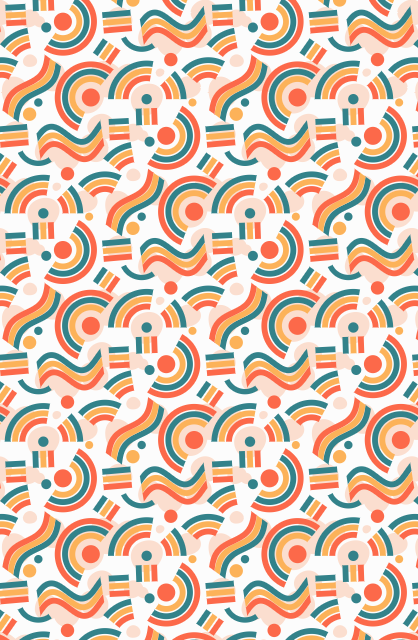
Write a Shadertoy shader that draws this pattern.

```glsl
// Half-drop repeat of striped arcs, waves, bars and dots over soft pink blobs.

const vec3 TEAL = vec3(0.20, 0.51, 0.54);
const vec3 RED = vec3(0.99, 0.41, 0.29);
const vec3 YELLOW = vec3(0.99, 0.70, 0.35);
const vec3 PINK = vec3(0.985, 0.87, 0.81);

vec2 pos;      // canvas position, 768 units tall, y down
float pixel;   // size of one pixel in those units
vec3 ink;      // colour painted so far

// Offset from the nearest copy of a motif on the half-drop lattice, y up
vec2 around(float x, float y) {
    vec2 d = pos - vec2(x, y);
    float row = round(d.y / 137.0);
    d -= row * vec2(124.0, 137.0);
    d.x -= 248.0 * round(d.x / 248.0);
    return vec2(d.x, -d.y);
}

// Brings the direction at the given angle onto the x axis
vec2 turn(vec2 q, float degrees_) {
    float a = radians(degrees_), c = cos(a), s = sin(a);
    return vec2(c * q.x + s * q.y, c * q.y - s * q.x);
}

void paint(float dist, vec3 colour) {
    ink = mix(ink, colour, clamp(0.5 - dist / pixel, 0.0, 1.0));
}

void dot_(vec2 q, float radius, vec3 colour) {
    paint(length(q) - radius, colour);
}

// Three parallel stripes, first colour on the positive side
void stripes(float across, float gap, float steepness, float ends, vec3 a, vec3 b, vec3 c) {
    for (int i = -1; i <= 1; i++) {
        float dist = abs(across - float(i) * gap) / steepness - 3.5;
        paint(max(dist, ends), i > 0 ? a : i == 0 ? b : c);
    }
}

// Distance past the ends of a sector between two angles
float sector(vec2 q, float from, float to) {
    q = turn(q, 0.5 * (from + to));
    float h = radians(0.5 * (to - from));
    return abs(q.y) * cos(h) - q.x * sin(h);
}

void rainbow(vec2 q, float radius, float from, float to, vec3 a, vec3 b, vec3 c) {
    stripes(length(q) - radius, 8.8, 1.0, sector(q, from, to), a, b, c);
}

void bars(vec2 q, float angle, float halfLength) {
    q = turn(q, angle);
    stripes(q.y, 9.3, 1.0, abs(q.x) - halfLength, TEAL, YELLOW, RED);
}

void wave(vec2 q, float amp, float freq, float phase, float halfLength, float gap, vec3 a, vec3 c) {
    float t = freq * q.x + phase;
    float slope = amp * freq * cos(t);
    stripes(q.y - amp * sin(t), gap, sqrt(1.0 + slope * slope), abs(q.x) - halfLength, a, YELLOW, c);
}

// Pale wobbly spots behind everything
void blobs() {
    vec3 spots[16] = vec3[16](
        vec3(176, 393, 19), vec3(226, 379, 14), vec3(246, 289, 16), vec3(237, 314, 17),
        vec3(267, 385, 18), vec3(311, 366, 17), vec3(205, 324, 17), vec3(284, 296, 11),
        vec3(267, 434, 15), vec3(224, 522, 25), vec3(252, 506, 21), vec3(304, 455, 15),
        vec3(276, 503, 15), vec3(192, 361, 5), vec3(284, 347, 8), vec3(171, 437, 7));
    for (int i = 0; i < 16; i++) {
        vec2 q = around(spots[i].x, spots[i].y);
        float a = atan(q.y, q.x), seed = float(i);
        float wobble = 0.06 * sin(2.0 * a + seed) + 0.03 * sin(3.0 * a + 2.0 * seed);
        dot_(q, spots[i].z * (1.0 + wobble), PINK);
    }
}

void mainImage(out vec4 fragColor, in vec2 fragCoord) {
    pixel = 768.0 / iResolution.y;
    pos = vec2(fragCoord.x, iResolution.y - fragCoord.y) * pixel;
    ink = vec3(0.99);
    blobs();

    // Two large ring halves with their centre dots
    vec2 leftRings = around(233.0, 254.0), rightRings = around(199.5, 437.0);
    rainbow(leftRings, 31.0, 51.0, 248.0, RED, TEAL, YELLOW);
    dot_(leftRings, 10.8, RED);
    rainbow(rightRings, 28.5, -124.0, 62.0, RED, TEAL, YELLOW);
    dot_(rightRings, 10.8, RED);
    dot_(rightRings + vec2(20.0, 7.0), 6.0, TEAL);

    // Split rainbow with a dot and bars below
    vec2 fan = around(176.0, 393.0);
    rainbow(fan, 34.0, 80.0, 180.0, TEAL, YELLOW, RED);
    rainbow(fan, 35.5, 0.0, 45.0, TEAL, YELLOW, RED);
    dot_(fan, 6.2, TEAL);
    bars(fan + vec2(0.0, 21.0), 92.0, 10.0);

    // Waves
    wave(turn(around(286.0, 380.0), 54.0), -7.5, 0.072, 0.0, 42.0, 8.0, RED, TEAL);
    wave(turn(around(209.0, 308.0), 9.0), 12.0, 0.085, 3.44, 39.0, 10.5, TEAL, RED);

    // Short bars and arcs
    bars(around(264.5, 437.0), 5.0, 17.0);
    bars(around(267.0, 292.0), 3.0, 12.0);
    bars(around(252.0, 473.0), 235.0 - 180.0 + 180.0 - 180.0, 10.5);
    rainbow(around(290.0, 360.0), 41.0, 100.0, 142.0, TEAL, YELLOW, RED);
    rainbow(around(250.0, 385.0), 30.0, 62.0, 140.0, TEAL, YELLOW, RED);
    vec2 smile = around(294.0, 446.0);
    paint(max(abs(length(smile) - 24.0) - 3.2, sector(smile, 205.0, 306.0)), TEAL);

    // Loose dots
    dot_(around(205.0, 345.5), 8.0, RED);
    dot_(around(283.5, 411.0), 8.0, YELLOW);
    dot_(around(294.0, 397.0), 5.0, TEAL);
    dot_(around(231.0, 397.0), 4.8, YELLOW);

    fragColor = vec4(ink, 1.0);
}
```
